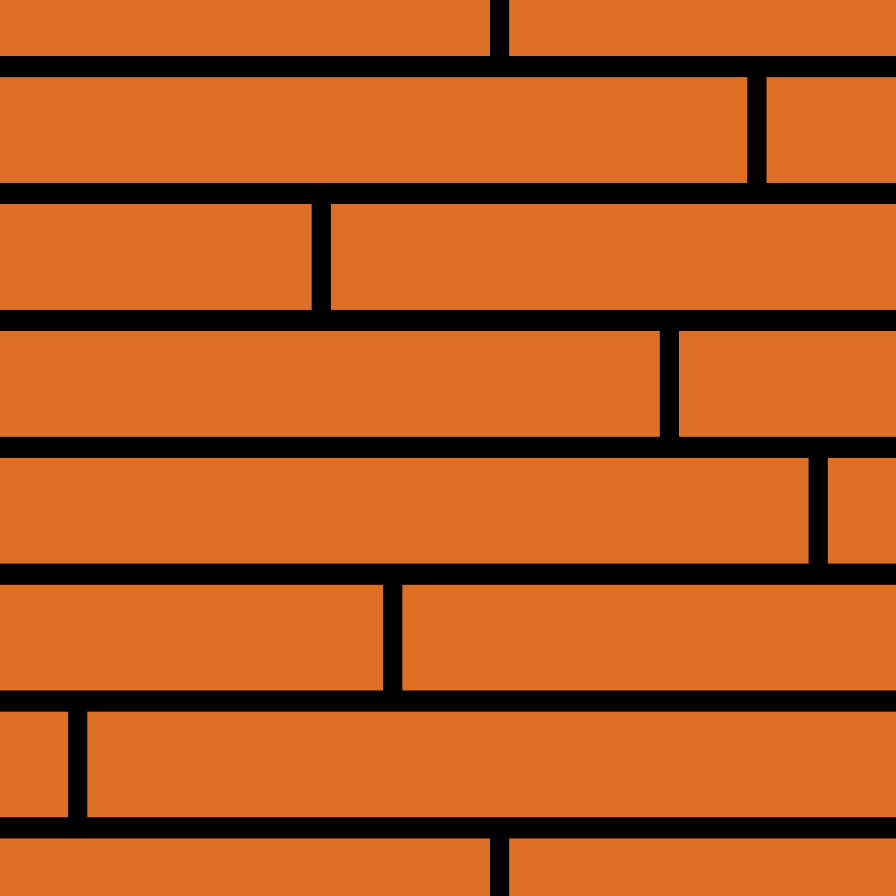
Give the GLSL for this pattern, as a Shadertoy shader.

```glsl
// Horizontal position of the upright joint in each course, from the bottom up
const float JOINT_X[7] = float[7](0.5577, 0.0868, 0.4384, 0.9131, 0.7470, 0.3585, 0.8448);

// Distance to the nearest whole number
float distanceToInteger(float x) {
    return abs(fract(x + 0.5) - 0.5);
}

void mainImage(out vec4 fragColor, in vec2 fragCoord) {
    vec2 uv = fragCoord / iResolution.xy;
    float pixel = 1.0 / iResolution.y;

    // Stacked courses; the cycle of seven wraps from top to bottom
    float courseHeight = 0.1416;
    float course = (uv.y - 0.076) / courseHeight + 1.0;
    int row = int(floor(course)) % 7;

    // Signed distances to the mortar: level beds and one joint per course
    float bed = distanceToInteger(course) * courseHeight - 0.0118;
    float joint = distanceToInteger(uv.x - JOINT_X[row]) - 0.0107;

    float brick = smoothstep(-0.5 * pixel, 0.5 * pixel, min(bed, joint));
    fragColor = vec4(vec3(0.87, 0.44, 0.15) * brick, 1.0);
}
```
